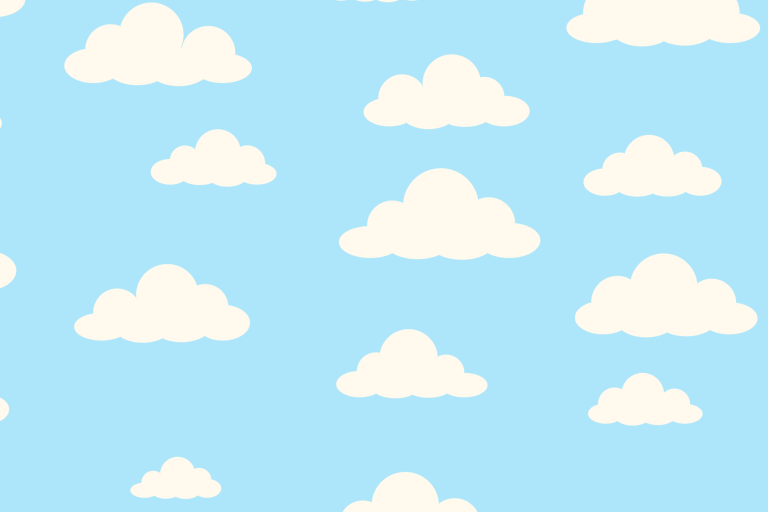
This pattern is drawn by a Shadertoy shader. Its source:

```glsl
// Flat cream clouds scattered over a pale blue sky.
// Staggered columns of cells hold one cloud each, jittered within its cell;
// a cloud is a union of ellipses: crown, shoulders, ends and bellies.

#define SKY vec3(0.68, 0.90, 0.98)
#define CREAM vec3(1.00, 0.98, 0.93)
#define CELL vec2(0.5, 0.265)        // cell size, in canvas heights
#define ORIGIN vec2(0.08, 0.0)       // lower left corner of cell (0, 0)
#define STAGGER 0.4                  // vertical shift per column, in cells
#define WIDTH_MIN 0.14               // narrowest cloud
#define WIDTH_MAX 0.405              // widest cloud
#define JITTER 0.8                   // share of the free room used
#define EDGE 0.75                    // half width of the soft edge, in pixels

vec2 hash2(vec2 p) {
    vec3 q = fract(p.xyx * vec3(0.1031, 0.1030, 0.0973));
    q += dot(q, q.yzx + 33.33);
    return fract((q.xx + q.yz) * q.zy);
}

// Approximate signed distance to an ellipse
float ellipse(vec2 p, vec2 center, vec2 radii) {
    vec2 q = (p - center) / radii;
    float k = max(length(q), 1e-4);
    return k * (k - 1.0) / max(length(q / radii), 1e-4);
}

// Cloud of half width 1 standing on y = 0
float cloud(vec2 p, vec2 seed) {
    vec2 h = hash2(seed + 17.0);
    float d = ellipse(p, vec2(0.16 * (h.x - 0.5), 0.52), vec2(mix(0.33, 0.39, h.y)));

    for (float side = -1.0; side <= 1.0; side += 2.0) {
        h = hash2(seed + 41.0 + 7.0 * side);
        vec2 shoulder = vec2(side * mix(0.45, 0.54, h.x), mix(0.32, 0.40, h.y));
        vec2 end = vec2(side * 0.69, mix(0.16, 0.22, h.y));
        vec2 belly = vec2(side * 0.22, 0.18);
        d = min(d, ellipse(p, shoulder, vec2(mix(0.24, 0.29, h.x))));
        d = min(d, ellipse(p, end, vec2(0.31, end.y - 0.005)));
        d = min(d, ellipse(p, belly, vec2(0.34, mix(0.18, 0.21, h.x))));
    }
    return d;
}

void mainImage(out vec4 fragColor, in vec2 fragCoord) {
    float pixel = 1.0 / iResolution.y;

    // Cell of this point, with each column shifted upward or downward
    vec2 grid = (fragCoord * pixel - ORIGIN) / CELL;
    grid.y += STAGGER * floor(grid.x);
    vec2 id = floor(grid);
    vec2 p = (grid - id - 0.5) * CELL;

    // Evenly spread sizes, leaning towards large clouds
    float rank = fract(dot(id, vec2(0.7549, 0.5698)) + 0.02);
    float halfWidth = 0.5 * mix(WIDTH_MIN, WIDTH_MAX, sqrt(rank));

    // Place the cloud anywhere it still fits its cell
    vec2 room = max(0.5 * CELL - halfWidth * vec2(1.05, 0.5), 0.0);
    p -= JITTER * room * (2.0 * hash2(id + 5.0) - 1.0);

    float d = halfWidth * cloud(p / halfWidth + vec2(0.0, 0.44), id);
    float cover = 1.0 - smoothstep(-EDGE * pixel, EDGE * pixel, d);
    fragColor = vec4(mix(SKY, CREAM, cover), 1.0);
}
```
